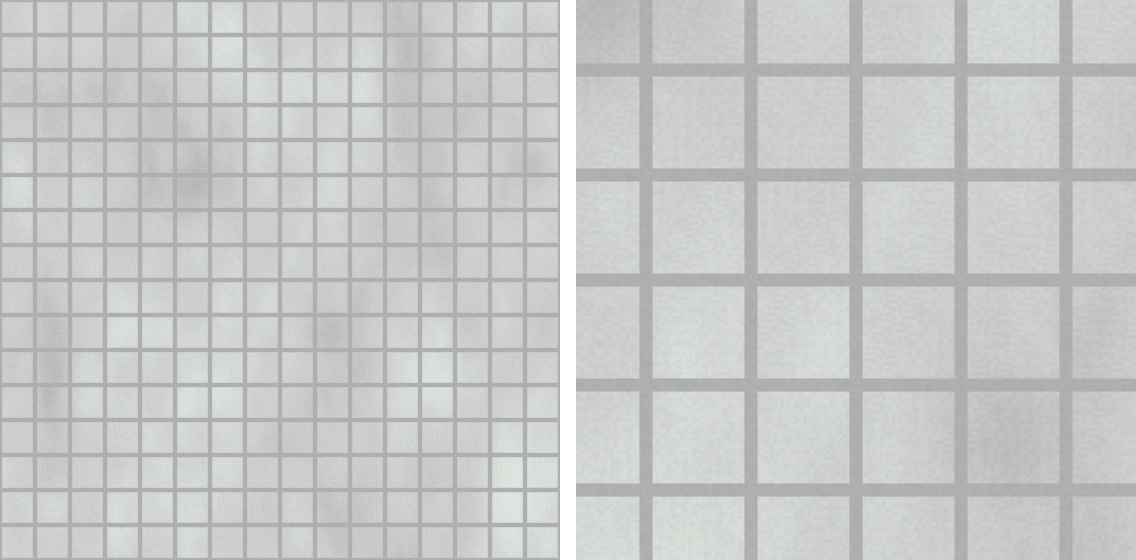
Left, the full canvas; right, a detail of the centre.
Write a WebGL 2 fragment shader that draws this pattern.

```glsl
#version 300 es
precision highp float;

uniform vec2 u_resolution;
out vec4 fragColor;

const float TILES = 16.0;
const float GROUT_WIDTH = 0.125; // share of one tile
const vec3 GROUT_COLOR = vec3(0.682, 0.686, 0.682);
const vec3 STAIN_COLOR = vec3(0.700, 0.704, 0.700);
const vec3 GLAZE_COLOR = vec3(0.800, 0.803, 0.800);
const vec3 BLOOM_COLOR = vec3(0.868, 0.892, 0.872);

float hash(vec2 p) {
    return fract(sin(dot(p, vec2(127.1, 311.7))) * 43758.5453);
}

// Value noise that wraps after the given number of cells.
float wrappedNoise(vec2 uv, vec2 cells, float seed) {
    vec2 p = uv * cells - 0.5;
    vec2 cell = floor(p);
    vec2 f = fract(p);
    f = f * f * (3.0 - 2.0 * f);
    vec2 lo = mod(cell, cells) + seed;
    vec2 hi = mod(cell + 1.0, cells) + seed;
    float bottom = mix(hash(lo), hash(vec2(hi.x, lo.y)), f.x);
    float top = mix(hash(vec2(lo.x, hi.y)), hash(hi), f.x);
    return mix(bottom, top, f.y);
}

// Upright cloudy streaks over broad patches, 0 to 1.
float clouds(vec2 uv) {
    float sum = 0.0;
    float total = 0.0;
    float weight = 0.5;
    vec2 cells = vec2(16.0, 8.0);
    for (int i = 0; i < 3; i++) {
        sum += weight * wrappedNoise(uv, cells, 17.0 * float(i) + 3.0);
        total += weight;
        cells *= 2.0;
        weight *= 0.45;
    }
    float patches = wrappedNoise(uv, vec2(6.0, 4.0), 71.0);
    return mix(sum / total, patches, 0.4);
}

// Coverage of grout lines centred on the tile borders.
float groutMask(vec2 uv, float tiles, float width, float pixel) {
    vec2 toBorder = 0.5 - abs(fract(uv * tiles) - 0.5);
    float d = min(toBorder.x, toBorder.y) - 0.5 * width;
    float blur = 0.75 * pixel * tiles;
    return 1.0 - smoothstep(-blur, blur, d);
}

// Dark stain through plain glaze to pale bloom.
vec3 glaze(float tone) {
    vec3 dark = mix(STAIN_COLOR, GLAZE_COLOR, smoothstep(0.08, 0.48, tone));
    return mix(dark, BLOOM_COLOR, smoothstep(0.42, 0.92, tone));
}

void main() {
    vec2 uv = gl_FragCoord.xy / u_resolution;
    float pixel = 1.0 / min(u_resolution.x, u_resolution.y);

    // Fine speckle, with a faint green tint on the glaze
    float grain = wrappedNoise(uv, vec2(512.0), 5.0) - 0.5;
    float greenTint = wrappedNoise(uv, vec2(384.0), 29.0) - 0.5;

    vec3 tile = glaze(clouds(uv)) + 0.04 * grain;
    tile += vec3(-0.006, 0.010, -0.004) * smoothstep(0.0, 0.4, greenTint);
    vec3 grout = GROUT_COLOR + 0.025 * grain;

    float mask = groutMask(uv, TILES, GROUT_WIDTH, pixel);
    fragColor = vec4(mix(tile, grout, mask), 1.0);
}
```
